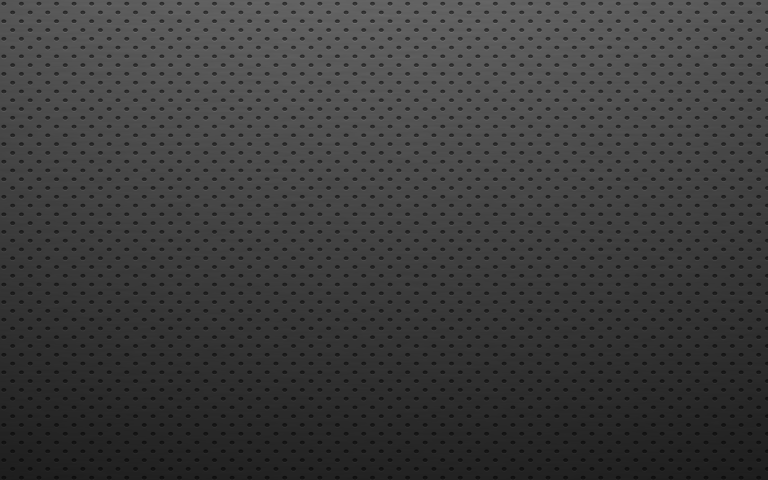
Reproduce this pattern procedurally as a WebGL 1 fragment shader.

```glsl
precision highp float;
// Dark perforated sheet: staggered rows of small oval holes with a lit lower
// lip, set in faintly brushed metal. A vertical ramp with darker sides shades
// it; stretched gradient noise makes the brushing.

uniform vec2 u_resolution;

#define TILES_ACROSS 43.75            // hole pitches over the canvas width
#define FIRST_HOLE vec2(0.22, 0.21)   // from the top left, in pitches
#define HOLE_RADII vec2(0.138, 0.105) // in pitches
#define TOP_GREY 0.388
#define BOTTOM_GREY 0.132
#define SIDE_SHADE 0.13
#define HOLE_SHADE 0.43
#define FLOOR_LIFT 0.16
#define LIP_LIGHT 0.20
#define LIP_DROP 0.06
#define BRUSH_SCALE vec2(0.45, 5.0)
#define BRUSH_DEPTH 0.055

vec2 hashGradient(vec2 cell) {
  vec2 h = vec2(dot(cell, vec2(127.1, 311.7)), dot(cell, vec2(269.5, 183.3)));
  return 2.0 * fract(sin(h) * 43758.5) - 1.0;
}

float gradientNoise(vec2 p) {
  vec2 cell = floor(p);
  vec2 f = p - cell;
  vec2 w = f * f * f * (f * (f * 6.0 - 15.0) + 10.0);
  vec2 e = vec2(1.0, 0.0);
  float a = dot(hashGradient(cell), f);
  float b = dot(hashGradient(cell + e.xy), f - e.xy);
  float c = dot(hashGradient(cell + e.yx), f - e.yx);
  float d = dot(hashGradient(cell + e.xx), f - e.xx);
  return mix(mix(a, b, w.x), mix(c, d, w.x), w.y);
}

// Approximate signed distance to an axis-aligned ellipse
float ellipseDistance(vec2 p, vec2 radii) {
  return (length(p / radii) - 1.0) * min(radii.x, radii.y);
}

float coverage(float distance, float pixel) {
  return 1.0 - smoothstep(-0.6 * pixel, 0.6 * pixel, distance);
}

// Offset from the nearest hole; odd rows shift by half a pitch
vec2 staggeredCell(vec2 p) {
  p -= FIRST_HOLE;
  float row = floor(p.y * 2.0 + 0.5);
  float shift = 0.5 * mod(row, 2.0);
  return vec2(fract(p.x - shift + 0.5) - 0.5, p.y - 0.5 * row);
}

void main() {
  vec2 uv = gl_FragCoord.xy / u_resolution;
  float pixel = TILES_ACROSS / u_resolution.x;
  vec2 sheet = vec2(gl_FragCoord.x, u_resolution.y - gl_FragCoord.y) * pixel;

  // Sheet shading
  float side = 2.0 * uv.x - 1.0;
  float grey = mix(BOTTOM_GREY, TOP_GREY, uv.y);
  grey *= 1.0 - SIDE_SHADE * side * side;

  // Brushed grain in two widths
  float grain = gradientNoise(sheet * BRUSH_SCALE)
              + 0.5 * gradientNoise(sheet * BRUSH_SCALE * 2.1 + 17.0);
  grey *= 1.0 + BRUSH_DEPTH * grain;

  // Hole, its paler floor, and the lit lip below it
  vec2 q = staggeredCell(sheet);
  float hole = coverage(ellipseDistance(q, HOLE_RADII), pixel);
  float lip = coverage(ellipseDistance(q - vec2(0.0, LIP_DROP), HOLE_RADII), pixel);
  vec2 floorOffset = q - vec2(0.0, 0.035);
  float holeFloor = coverage(ellipseDistance(floorOffset, HOLE_RADII * 0.55), pixel);
  float lit = grey * (1.0 + LIP_LIGHT * lip);
  float sunk = grey * (HOLE_SHADE + FLOOR_LIFT * holeFloor);

  gl_FragColor = vec4(vec3(mix(lit, sunk, hole)), 1.0);
}
```
